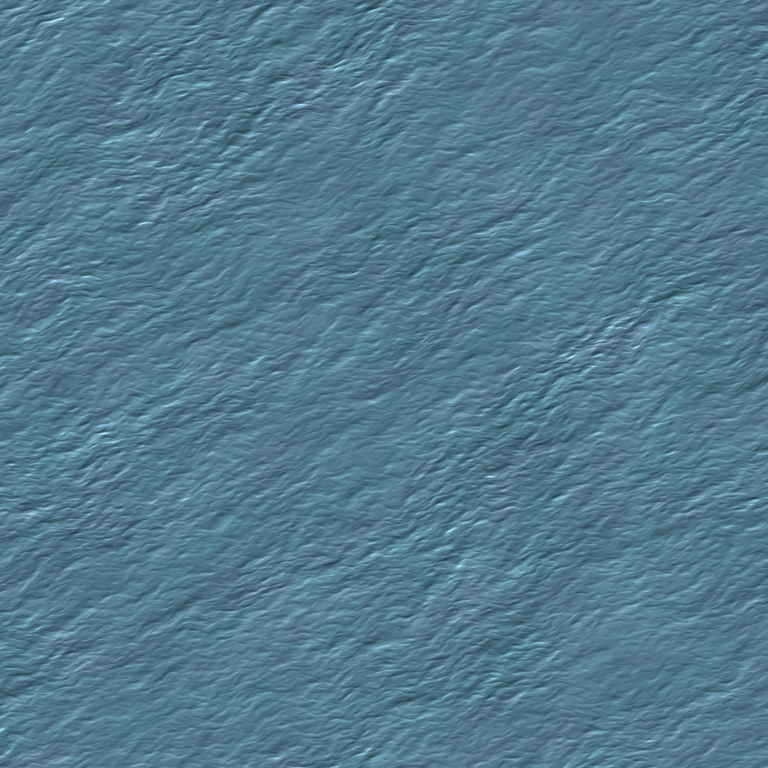
Reproduce this texture procedurally as a WebGL 2 fragment shader.

```glsl
#version 300 es
precision highp float;
// Wind-ruffled open water seen from above: a warped, stretched sum of
// gradient noise gives wave height, its slope towards the light gives
// the shading, and broad slanted streaks vary the tone and hue.

#define WIND_ANGLE 0.38      // direction of the ripple crests, radians
#define STREAK_ANGLE 0.62    // direction of the broad streaks, radians
#define RIPPLE_FREQ 40.0     // coarsest ripples across the canvas
#define STRETCH 2.3          // ripple length over ripple width
#define CRISPNESS 0.5        // 0 rounded swells, 1 creased crests
#define CONTRAST 0.225       // strength of the ripple shading
#define STREAK_TONE 0.10     // brightness change of the streaks
#define STREAK_TINT 0.075    // teal to violet change of the streaks
#define WATER vec3(0.322, 0.478, 0.551)

uniform vec2 u_resolution;
out vec4 fragColor;

// Unit gradient at a lattice point, from an integer hash.
vec2 latticeGradient(ivec2 cell) {
  uint h = uint(cell.x) * 1597334677u ^ uint(cell.y) * 3812015801u;
  h = (h ^ (h >> 15)) * 2246822519u;
  h = (h ^ (h >> 13)) * 3266489917u;
  h ^= h >> 16;
  float angle = float(h & 65535u) * (6.28318 / 65536.0);
  return vec2(cos(angle), sin(angle));
}

float gradientNoise(vec2 p) {
  vec2 base = floor(p);
  vec2 f = p - base;
  ivec2 cell = ivec2(base);
  vec2 fade = f * f * f * (f * (f * 6.0 - 15.0) + 10.0);
  float a = dot(latticeGradient(cell), f);
  float b = dot(latticeGradient(cell + ivec2(1, 0)), f - vec2(1, 0));
  float c = dot(latticeGradient(cell + ivec2(0, 1)), f - vec2(0, 1));
  float d = dot(latticeGradient(cell + ivec2(1, 1)), f - vec2(1, 1));
  return mix(mix(a, b, fade.x), mix(c, d, fade.x), fade.y);
}

// Coordinates along and across a direction.
vec2 alongAcross(vec2 p, float angle) {
  vec2 along = vec2(cos(angle), sin(angle));
  return vec2(dot(p, along), dot(p, vec2(-along.y, along.x)));
}

// Wave height, each octave weighted by the slope it contributes.
float waveHeight(vec2 p) {
  vec2 q = alongAcross(p, WIND_ANGLE);
  // Bend the crests, gently at large scale and then more tightly.
  q.y += 0.014 * gradientNoise(p * 9.0 + 3.7);
  q.y += 0.004 * gradientNoise(p * 37.0 + 11.3);

  float height = 0.0;
  float freq = RIPPLE_FREQ;
  float weight = 0.55;
  for (int i = 0; i < 4; i++) {
    // A small shear per octave makes the wave trains cross.
    float shear = 0.14 * (float(i) - 1.5);
    vec2 r = vec2(q.x / STRETCH, q.y + shear * q.x) * freq;
    float n = gradientNoise(r + 17.3 * float(i));
    float crease = -sqrt(n * n + 0.003);
    height += weight / freq * mix(n, crease, CRISPNESS);
    freq *= 1.7;
    weight *= 1.16;
  }
  return height;
}

// Two octaves of soft bands along the streak direction.
float streaks(vec2 p, float freq, float seed) {
  vec2 q = alongAcross(p, STREAK_ANGLE) * vec2(0.45, 1.0) * freq + seed;
  return gradientNoise(q) + 0.7 * gradientNoise(q * 2.6 + 5.1);
}

void main() {
  vec2 p = gl_FragCoord.xy / min(u_resolution.x, u_resolution.y);

  // Slope towards a light at the upper left.
  const float reach = 0.0017;
  vec2 toLight = vec2(-0.36, 0.93);
  float slope = (waveHeight(p - 0.5 * reach * toLight)
               - waveHeight(p + 0.5 * reach * toLight)) / reach;

  // Calm and rough patches.
  float roughness = 1.0 + 0.6 * streaks(p, 5.5, 31.7);
  float shade = CONTRAST * slope * clamp(roughness, 0.6, 1.4);

  // Broad tone, then the exponential keeps highlights brighter than darks.
  shade += STREAK_TONE * streaks(p, 12.0, 71.2);
  vec3 color = WATER * exp(shade * vec3(1.15, 1.0, 0.95));

  // Hue drifts between teal and violet grey.
  float tint = STREAK_TINT * streaks(p, 20.0, 47.9);
  color *= 1.0 + tint * vec3(1.0, -0.3, 0.15);

  fragColor = vec4(clamp(color, 0.0, 1.0), 1.0);
}
```
